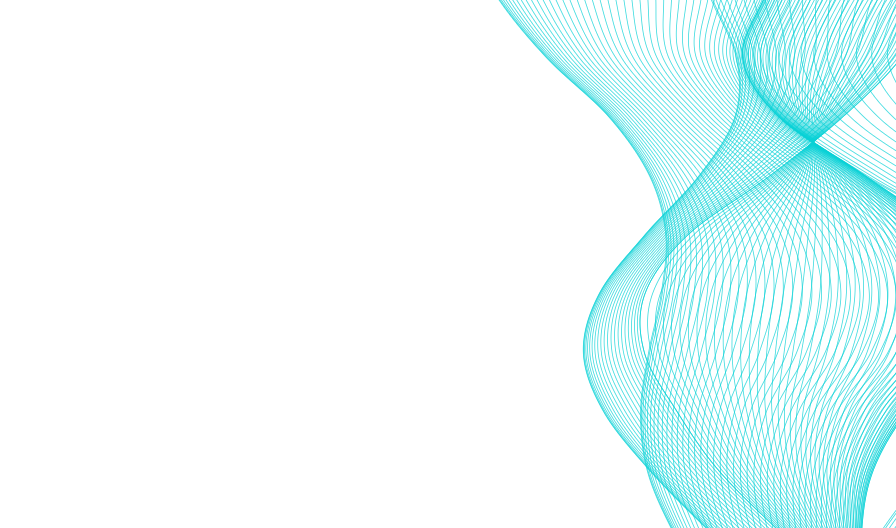
A WebGL 1 fragment shader for this background:

```glsl
precision highp float;
// Sheets of fine turquoise threads twisting down the right side of a white page.
// Each sheet blends between two smooth edge curves x(y), and every blend step
// is one thin antialiased thread; crowded steps darken the folds.

uniform vec2 u_resolution;

const vec3 PAPER = vec3(1.0);
const vec3 THREAD = vec3(0.03, 0.82, 0.84);
const float THREAD_WIDTH = 0.0009; // fraction of canvas width
const float THREAD_OPACITY = 0.78;
const float SPANS = 9.0;           // curve spans from top to bottom

// Catmull-Rom weights for knots at signed distance s.
vec4 knotWeight(vec4 s) {
  vec4 a = abs(s);
  vec4 inner = 1.0 + a * a * (1.5 * a - 2.5);
  vec4 outer = 2.0 + a * (-4.0 + a * (2.5 - 0.5 * a));
  return mix(inner, outer, step(1.0, a)) * step(a, vec4(2.0));
}

// Derivative of the weights above.
vec4 knotSlope(vec4 s) {
  vec4 a = abs(s);
  vec4 inner = a * (4.5 * a - 5.0);
  vec4 outer = -4.0 + a * (5.0 - 1.5 * a);
  return sign(s) * mix(inner, outer, step(1.0, a)) * step(a, vec4(2.0));
}

// Edge through twelve evenly spaced knots; returns position and slope.
vec2 edgeCurve(float y, vec4 top, vec4 middle, vec4 bottom) {
  vec4 s = y * SPANS + 1.0 - vec4(0.0, 1.0, 2.0, 3.0);
  float x = dot(top, knotWeight(s))
          + dot(middle, knotWeight(s - 4.0))
          + dot(bottom, knotWeight(s - 8.0));
  float slope = dot(top, knotSlope(s))
              + dot(middle, knotSlope(s - 4.0))
              + dot(bottom, knotSlope(s - 8.0));
  return vec2(x, slope * SPANS);
}

// Pixel coverage of one thread, box filtered across its width.
float threadCoverage(float x, vec2 curve, vec2 size) {
  float slope = curve.y * size.x / size.y;
  float d = abs(x - curve.x) * size.x / sqrt(1.0 + slope * slope);
  float halfWidth = 0.5 * THREAD_WIDTH * size.x;
  return max(min(d + 0.5, halfWidth) - max(d - 0.5, -halfWidth), 0.0);
}

// Paper left visible by a sheet. Crowding gathers threads at each edge.
float sheet(float x, vec2 left, vec2 right, float count, vec2 crowding, vec2 size) {
  float clear = 1.0;
  for (int i = 0; i < 52; i++) {
    if (float(i) >= count) break;
    float u = float(i) / (count - 1.0);
    float t = u - u * (1.0 - u) * mix(crowding.x, -crowding.y, u);
    clear *= 1.0 - THREAD_OPACITY * threadCoverage(x, mix(left, right, t), size);
  }
  return clear;
}

void main() {
  vec2 p = gl_FragCoord.xy / u_resolution;
  float y = 1.0 - p.y;

  // Edges, with knots listed from above the top to below the bottom
  vec2 shoulder = edgeCurve(y, vec4(0.521, 0.557, 0.611, 0.680),
                               vec4(0.725, 0.743, 0.738, 0.724),
                               vec4(0.715, 0.722, 0.749, 0.788));
  vec2 bulge = edgeCurve(y, vec4(0.768, 0.794, 0.822, 0.820),
                            vec4(0.780, 0.720, 0.669, 0.651),
                            vec4(0.673, 0.724, 0.788, 0.859));
  vec2 fold = edgeCurve(y, vec4(0.885, 0.852, 0.829, 0.870),
                           vec4(0.966, 1.055, 1.094, 1.074),
                           vec4(1.013, 0.975, 0.962, 0.966));
  vec2 seam = edgeCurve(y, vec4(1.100, 1.042, 1.005, 0.940),
                           vec4(0.859, 0.768, 0.720, 0.719),
                           vec4(0.755, 0.801, 0.866, 0.938));
  vec2 outside = edgeCurve(y, vec4(0.885, 0.852, 0.829, 0.870),
                              vec4(0.966, 1.080, 1.160, 1.180),
                              vec4(1.120, 1.040, 0.986, 0.950));

  // Overlapping sheets
  float clear = sheet(p.x, shoulder, fold, 48.0, vec2(0.9, 0.8), u_resolution);
  clear *= sheet(p.x, bulge, seam, 22.0, vec2(0.95, 0.0), u_resolution);
  clear *= sheet(p.x, seam, fold, 46.0, vec2(0.0, 0.7), u_resolution);
  clear *= sheet(p.x, outside, outside + vec2(0.35, 0.0), 26.0,
                 vec2(0.9, 0.0), u_resolution);

  gl_FragColor = vec4(mix(THREAD, PAPER, clear), 1.0);
}
```
